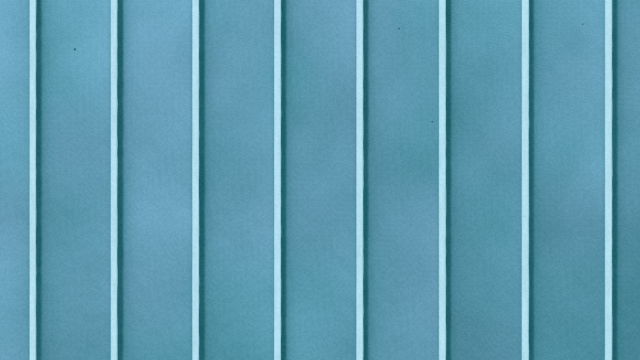
Give the GLSL for this texture, as a Shadertoy shader.

```glsl
float hash(vec2 p) {
    return fract(sin(dot(p, vec2(127.1, 311.7))) * 43758.5453);
}

float noise(vec2 p) {
    vec2 i = floor(p), f = fract(p);
    f = f * f * (3.0 - 2.0 * f);
    return mix(mix(hash(i), hash(i + vec2(1, 0)), f.x),
               mix(hash(i + vec2(0, 1)), hash(i + vec2(1, 1)), f.x), f.y);
}

float fbm(vec2 p) {
    float sum = 0.0, amp = 0.5;
    for (int i = 0; i < 4; i++) {
        sum += amp * noise(p);
        p = p * 2.03 + 17.3;
        amp *= 0.5;
    }
    return sum;
}

// Sparse dark chips, at most one per grid cell
float chips(vec2 p) {
    vec2 cell = floor(p * 14.0);
    vec2 centre = 0.2 + 0.6 * vec2(hash(cell + 3.1), hash(cell + 8.7));
    float dist = length(fract(p * 14.0) - centre);
    float radius = 0.025 + 0.02 * hash(cell + 5.3);
    return step(0.95, hash(cell)) * (1.0 - smoothstep(0.0, radius, dist));
}

void mainImage(out vec4 fragColor, in vec2 fragCoord) {
    vec2 p = fragCoord / iResolution.x;
    float height = iResolution.y / iResolution.x;
    float aa = 0.7 / iResolution.x;
    float grain = noise(p * 420.0) - 0.5;
    float rib = 0.0, ribLight = 0.0, shadow = 0.0, falloff = 0.0, across = 0.0, panel = 0.0;

    // Ribs, spaced slightly wider toward the right
    for (int i = -1; i < 8; i++) {
        float n = float(i);
        float d = p.x - (0.0512 + 0.1267 * n + 0.00026 * n * n);
        float wobble = 0.0007 * (noise(vec2(n * 9.0, p.y * 65.0)) - 0.5);
        float halfWidth = 0.0054 + 0.00008 * n;
        float shadowEnd = 0.0137 + 0.0016 * hash(vec2(n, 4.0)) + wobble;

        float body = smoothstep(-halfWidth - aa, -halfWidth + aa, d)
                   - smoothstep(halfWidth - aa, halfWidth + aa, d + wobble);
        rib = max(rib, body);
        ribLight += body * (1.0 - 0.8 * smoothstep(0.55, 1.0, abs(d + 0.0004) / halfWidth));
        shadow = max(shadow, smoothstep(0.0, aa, d)
                 * (1.0 - smoothstep(shadowEnd - 0.004, shadowEnd + 0.002, d)));
        falloff += step(0.0, d) * exp(-max(d - 0.012, 0.0) * 130.0);
        falloff += 0.45 * step(d, 0.0) * exp(min(d + halfWidth, 0.0) * 450.0);
        if (d > 0.0) {
            across = d / 0.128;
            panel = n;
        }
    }

    // Painted panels: broad discolouration, bluer at upper left, duller at lower right
    float tone = 0.52 + 0.24 * (across - 0.5) + 1.0 * (fbm(p * 6.0 + panel * 0.5) - 0.47);
    tone += 0.2 * (hash(vec2(panel, 2.0)) - 0.5) + 0.4 * (0.5 - p.x);
    tone += 0.36 * (p.y / height - 0.5) + 0.25 * smoothstep(0.06, 0.0, p.x);
    vec3 color = mix(vec3(0.28, 0.52, 0.59), vec3(0.44, 0.665, 0.775), clamp(tone, 0.0, 1.1));
    color += vec3(-0.02, 0.004, -0.006) * (noise(p * 9.0 + 40.0) - 0.4) * 2.0;
    color = mix(color, vec3(0.21, 0.46, 0.51), 0.7 * clamp(falloff, 0.0, 1.0));
    color = mix(color, vec3(0.14, 0.30, 0.35), 0.8 * chips(p));

    // Cast shadow, then the lit rib
    float depth = 0.95 + 0.2 * (noise(vec2(panel * 5.0, p.y * 30.0)) - 0.5);
    color = mix(color, vec3(0.12, 0.37, 0.41), clamp(shadow * depth, 0.0, 1.0));
    vec3 ribColor = mix(vec3(0.53, 0.73, 0.82), vec3(0.70, 0.88, 0.94), clamp(ribLight, 0.0, 1.0));
    ribColor -= 0.06 * (fbm(vec2(p.x * 200.0, p.y * 35.0)) - 0.45);
    color = mix(color, ribColor, rib);

    fragColor = vec4(color + 0.04 * grain, 1.0);
}
```
